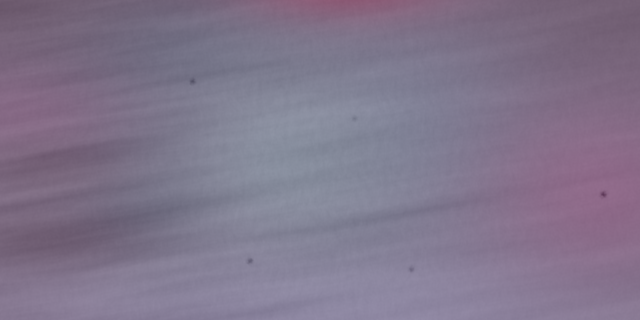
This texture is drawn by a Shadertoy shader. Its source:

```glsl
// A soft mauve and blue-grey haze crossed by slanted, brushed streaks.
// Broad colour washes are layered, then stretched gradient noise, tapered bands,
// fine upright mottling and a few small dark specks are added.

const float STREAK_ANGLE = 0.17;
const float STREAK_GAIN = 0.065;
const float BAND_WIDTH = 0.017;
const float MOTTLE_GAIN = 0.026;
const float GRAIN_GAIN = 0.009;
const float SPECK_RADIUS = 0.0085;
const vec3 MAUVE = vec3(0.49, 0.42, 0.51);
const vec3 PLUM = vec3(0.43, 0.355, 0.43);
const vec3 ROSE = vec3(0.565, 0.415, 0.54);
const vec3 SLATE = vec3(0.42, 0.42, 0.50);
const vec3 MIST = vec3(0.535, 0.565, 0.625);
const vec3 LILAC = vec3(0.57, 0.54, 0.65);

// Streak bands: centre, half length, signed brightness
const int BANDS = 10;
const vec4 BAND[BANDS] = vec4[](
    vec4(0.65, 0.77, 0.40, -0.028), vec4(0.86, 0.62, 0.30, 0.022),
    vec4(0.16, 0.52, 0.28, -0.035), vec4(0.10, 0.39, 0.28, 0.035),
    vec4(0.52, 0.34, 0.36, -0.030), vec4(1.25, 0.33, 0.30, -0.034),
    vec4(0.45, 0.17, 0.35, 0.030), vec4(0.22, 0.24, 0.32, -0.032),
    vec4(0.48, 0.66, 0.32, 0.026), vec4(0.80, 0.03, 0.34, -0.025));

// Specks: centre, darkness
const int SPECKS = 5;
const vec3 SPECK[SPECKS] = vec3[](
    vec3(0.602, 0.745, 0.14), vec3(1.109, 0.630, 0.08), vec3(1.886, 0.392, 0.20),
    vec3(0.781, 0.184, 0.15), vec3(1.286, 0.158, 0.11));

vec2 hashGradient(vec2 cell) {
    vec3 h = fract(cell.xyx * vec3(0.1031, 0.1030, 0.0973));
    h += dot(h, h.yzx + 33.33);
    float a = 6.2832 * fract((h.x + h.y) * h.z);
    return vec2(cos(a), sin(a));
}

float gradientNoise(vec2 p) {
    vec2 i = floor(p), f = fract(p);
    vec2 u = f * f * f * (f * (f * 6.0 - 15.0) + 10.0);
    vec2 e = vec2(0.0, 1.0);
    float a = dot(hashGradient(i), f);
    float b = dot(hashGradient(i + e.yx), f - e.yx);
    float c = dot(hashGradient(i + e.xy), f - e.xy);
    float d = dot(hashGradient(i + e.yy), f - e.yy);
    return mix(mix(a, b, u.x), mix(c, d, u.x), u.y);
}

float fbm(vec2 p) {
    float sum = 0.0, gain = 0.6;
    for (int i = 0; i < 4; i++) {
        sum += gain * gradientNoise(p);
        p = p * 2.03 + 17.3;
        gain *= 0.55;
    }
    return sum;
}

// Blends a soft elliptical patch of colour over the base
vec3 wash(vec3 base, vec3 tint, vec2 p, vec2 centre, vec2 radius, float amount) {
    vec2 d = (p - centre) / radius;
    return mix(base, tint, amount * exp(-dot(d, d)));
}

vec3 washes(vec2 p) {
    vec3 c = MAUVE;
    c = wash(c, LILAC, p, vec2(1.05, 0.02), vec2(1.10, 0.30), 0.95);
    c = wash(c, PLUM, p, vec2(0.10, 1.02), vec2(0.60, 0.22), 0.95);
    c = wash(c, PLUM, p, vec2(1.90, 1.00), vec2(0.55, 0.28), 0.75);
    c = wash(c, SLATE, p, vec2(0.62, 0.83), vec2(0.38, 0.20), 0.80);
    c = wash(c, SLATE, p, vec2(0.48, 0.40), vec2(0.25, 0.28), 0.75);
    c = wash(c, vec3(0.49, 0.50, 0.59), p, vec2(1.25, 0.58), vec2(0.42, 0.36), 0.85);
    c = wash(c, MIST, p, vec2(0.90, 0.50), vec2(0.40, 0.32), 0.95);
    c = wash(c, ROSE, p, vec2(1.90, 0.40), vec2(0.36, 0.26), 0.95);
    c = wash(c, ROSE, p, vec2(0.05, 0.64), vec2(0.32, 0.15), 0.55);
    c = wash(c, PLUM, p, vec2(0.15, 0.47), vec2(0.28, 0.10), 0.55);
    c = wash(c, PLUM, p, vec2(0.12, 0.25), vec2(0.34, 0.11), 0.65);
    c = wash(c, vec3(0.57, 0.34, 0.45), p, vec2(1.08, 1.04), vec2(0.32, 0.10), 0.95);
    return c;
}

float streaks(vec2 p, mat2 turn) {
    vec2 q = turn * p;
    q.y += 0.012 * gradientNoise(q * 2.5);
    float light = STREAK_GAIN * fbm(q * vec2(1.3, 13.0) + 4.0);
    light *= mix(1.25, 0.65, smoothstep(0.2, 1.6, p.x));
    for (int i = 0; i < BANDS; i++) {
        vec2 d = turn * (p - BAND[i].xy) / vec2(BAND[i].z, BAND_WIDTH);
        light += BAND[i].w * exp(-dot(d, d));
    }
    return light;
}

float specks(vec2 p) {
    float dark = 0.0;
    for (int i = 0; i < SPECKS; i++) {
        vec2 d = p - SPECK[i].xy;
        d += 0.004 * gradientNoise(p * 110.0 + float(i));
        dark += SPECK[i].z * exp(-dot(d, d) / (SPECK_RADIUS * SPECK_RADIUS));
    }
    return dark;
}

void mainImage(out vec4 fragColor, in vec2 fragCoord) {
    vec2 p = fragCoord / iResolution.y;
    float c = cos(STREAK_ANGLE), s = sin(STREAK_ANGLE);
    vec3 colour = washes(p) + streaks(p, mat2(c, -s, s, c));

    // Fibrous mottling, strongest in the pale middle
    vec2 m = p + 0.02 * gradientNoise(p * 9.0);
    float focus = 0.5 + 0.5 * exp(-dot(p - vec2(1.0, 0.5), p - vec2(1.0, 0.5)) * 2.5);
    colour += MOTTLE_GAIN * focus * fbm(m * vec2(52.0, 27.0));
    colour += GRAIN_GAIN * gradientNoise(p * 120.0);

    colour -= specks(p);
    fragColor = vec4(clamp(colour, 0.0, 1.0), 1.0);
}
```
